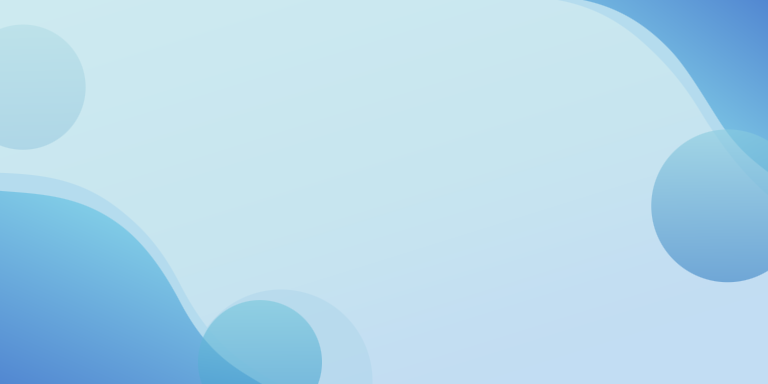
Give the GLSL for this background, as a Shadertoy shader.

```glsl
// Soft blue backdrop: two flowing corner waves with pale rims and translucent discs.
// Waves are filled areas under smooth cubic curves; the upper right corner reuses
// the same functions in a half-turned frame. All lengths are in canvas heights.

const vec3 SKY_TOP    = vec3(0.806, 0.918, 0.941);
const vec3 SKY_MIDDLE = vec3(0.780, 0.898, 0.938);
const vec3 SKY_BOTTOM = vec3(0.762, 0.866, 0.951);
const vec3 WAVE_DEEP  = vec3(0.320, 0.530, 0.820);
const vec3 WAVE_CREST = vec3(0.500, 0.795, 0.902);
const vec3 RIM        = vec3(0.695, 0.854, 0.931);

// Antialiased coverage of a shape that is negative inside
float coverage(float d) {
    return clamp(0.5 - d / max(fwidth(d), 1e-5), 0.0, 1.0);
}

// Cubic between two knots, each holding x, height and slope
float hermite(float x, vec3 a, vec3 b) {
    float h = b.x - a.x;
    float t = clamp((x - a.x) / h, 0.0, 1.0);
    float s = 1.0 - t;
    return mix(a.y, b.y, t * t * (3.0 - 2.0 * t))
         + h * t * s * (a.z * s - b.z * t);
}

// Smooth curve through four knots, continued straight past the last
float curve(float x, vec3 a, vec3 b, vec3 c, vec3 d) {
    if (x < b.x) return hermite(x, a, b);
    if (x < c.x) return hermite(x, b, c);
    return hermite(x, c, d) + d.z * max(x - d.x, 0.0);
}

// Pale rim below its own curve, then the saturated wave over it
vec3 paintWave(vec3 base, vec2 p, float rimHeight, float waveHeight, vec2 shade) {
    base = mix(base, RIM, 0.85 * coverage(p.y - rimHeight));
    vec3 wave = mix(WAVE_DEEP, WAVE_CREST, clamp(dot(p, shade), 0.0, 1.0));
    return mix(base, wave, coverage(p.y - waveHeight));
}

// Translucent disc with a vertical gradient
vec3 paintDisc(vec3 base, vec2 p, vec2 center, float radius,
               vec3 low, vec3 high, float alpha) {
    vec2 q = p - center;
    float t = clamp(0.5 + 0.5 * q.y / radius, 0.0, 1.0);
    return mix(base, mix(low, high, t), alpha * coverage(length(q) - radius));
}

vec3 sky(vec2 p) {
    float t = 0.25 * p.x + 0.8 * (1.0 - p.y);
    vec3 upper = mix(SKY_TOP, SKY_MIDDLE, clamp(t / 0.65, 0.0, 1.0));
    return mix(upper, SKY_BOTTOM, smoothstep(0.6, 1.12, t));
}

void mainImage(out vec4 fragColor, in vec2 fragCoord) {
    vec2 p = fragCoord / iResolution.y;
    vec2 turned = vec2(iResolution.x / iResolution.y, 1.0) - p;
    vec3 color = sky(p);

    // Discs behind the waves
    color = paintDisc(color, p, vec2(0.060, 0.773), 0.163,
                      vec3(0.610, 0.795, 0.880), vec3(0.700, 0.865, 0.900), 0.6);
    color = paintDisc(color, p, vec2(0.732, 0.008), 0.238,
                      vec3(0.690, 0.840, 0.920), vec3(0.690, 0.840, 0.920), 0.6);

    // Lower left wave
    float rim = curve(p.x, vec3(0.0, 0.550, -0.04), vec3(0.313, 0.453, -0.8),
                      vec3(0.469, 0.260, -1.95), vec3(0.742, -0.010, -0.6));
    float wave = curve(p.x, vec3(0.0, 0.503, -0.08), vec3(0.313, 0.414, -0.75),
                       vec3(0.469, 0.214, -1.9), vec3(0.682, 0.0, -0.6));
    color = paintWave(color, p, rim, wave, vec2(0.8, 1.8));

    // Upper right wave
    rim = curve(turned.x, vec3(0.0, 0.508, -0.85), vec3(0.177, 0.289, -1.65),
                vec3(0.333, 0.104, -0.87), vec3(0.581, -0.005, -0.12));
    wave = curve(turned.x, vec3(0.0, 0.448, -0.75), vec3(0.125, 0.318, -1.55),
                 vec3(0.255, 0.130, -1.05), vec3(0.510, -0.005, -0.15));
    color = paintWave(color, turned, rim, wave, vec2(1.4, 1.9));

    // Discs in front of the waves
    color = paintDisc(color, p, vec2(0.677, 0.057), 0.1615,
                      vec3(0.230, 0.590, 0.800), vec3(0.460, 0.780, 0.860), 0.6);
    color = paintDisc(color, p, vec2(1.895, 0.464), 0.199,
                      vec3(0.220, 0.510, 0.765), vec3(0.540, 0.800, 0.875), 0.6);

    fragColor = vec4(color, 1.0);
}
```
